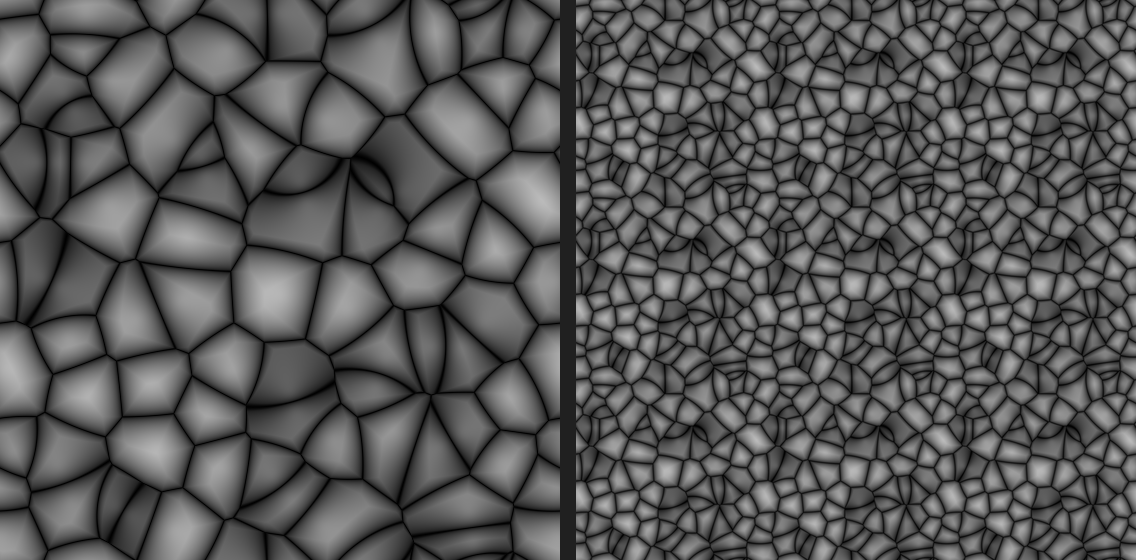
Left: one tile. Right: repeated 3 by 3.
Reproduce this texture procedurally as a three.js fragment shader.

```glsl
#define CELLS 7.0         // grid cells across the tile
#define EXTRA_CHANCE 0.62 // share of cells that hold a second seed
#define WEIGHT_RANGE 0.34 // spread of seed weights, bends the borders
#define PEAK_ROUND 0.07   // softening of the tip of each stone
#define BRIGHTNESS 0.87
#define FALLOFF 0.5       // exponent of the rise from border to peak
#define PEAK_LIMIT 0.14   // compression of the brightest tones
#define GROOVE 0.026      // width of the dark groove
#define SEED 3.7

varying vec2 vUv;

float hash(vec2 cell, float salt) {
  return fract(sin(dot(cell, vec2(127.1, 311.7)) + salt * 74.7 + SEED) * 43758.5453);
}

// Gap between the two nearest weighted seeds: zero on borders, high at peaks
float stoneHeight(vec2 p) {
  vec2 base = floor(p);
  float nearest = 1e3;
  float second = 1e3;
  for (int y = -2; y <= 2; y++) {
    for (int x = -2; x <= 2; x++) {
      vec2 cell = base + vec2(float(x), float(y));
      vec2 id = mod(cell, CELLS); // wraps, so that the tile repeats
      for (int k = 0; k < 2; k++) {
        float salt = float(k) * 5.0;
        // The second seed is optional, which mixes large and small stones
        if (k == 1 && hash(id, 4.0) > EXTRA_CHANCE) continue;
        vec2 offset = cell + vec2(hash(id, salt + 1.0), hash(id, salt + 2.0)) - p;
        float weight = 1.0 + WEIGHT_RANGE * (hash(id, salt + 3.0) - 0.5);
        float d = weight * sqrt(dot(offset, offset) + PEAK_ROUND * PEAK_ROUND);
        second = min(second, max(nearest, d));
        nearest = min(nearest, d);
      }
    }
  }
  return second - nearest;
}

void main() {
  float height = stoneHeight(vUv * CELLS);

  // Steep rise at the border, flatter towards the peak
  float shade = BRIGHTNESS * pow(max(height, 0.0), FALLOFF);
  shade -= PEAK_LIMIT * shade * shade * shade;

  // Thin soft black groove between the stones
  shade *= smoothstep(-0.3 * GROOVE, GROOVE, height);

  gl_FragColor = vec4(vec3(shade), 1.0);
}
```
